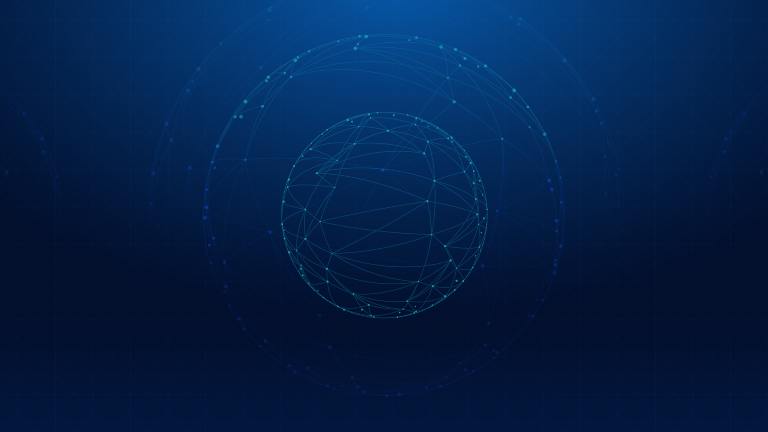
Reproduce this background procedurally as a Shadertoy shader.

```glsl
// Draws nested wireframe globes of linked nodes on a deep blue glow with a faint grid.

float hash(float n) {
    return fract(sin(n * 127.1) * 43758.5);
}

// Jittered spiral point on the unit sphere; flatten below 1 crowds it to the rim.
vec3 node(float i, float count, float seed, float flatten) {
    float h = 1.0 - 2.0 * (i + 0.15 + 0.7 * hash(i + seed)) / count;
    float angle = i * 2.39996 + seed + 0.8 * (hash(i * 1.7 + seed + 9.0) - 0.5);
    float ring = sqrt(max(1.0 - h * h, 0.0));
    return normalize(vec3(ring * cos(angle), h, flatten * ring * sin(angle)));
}

// Screen distance to the great-circle arc from a to b, at surface point s.
float arcDistance(vec3 s, vec3 a, vec3 b) {
    vec3 n = normalize(cross(a, b));
    if (dot(cross(n, a), s) < 0.0 || dot(cross(b, n), s) < 0.0) return 9.0;
    vec2 slope = n.xy - n.z * s.xy / s.z;
    return abs(dot(n, s)) / max(length(slope), 0.001);
}

float stroke(float d, float width, float px) {
    return 1.0 - smoothstep(max(width - px * 0.6, 0.0), width + px * 0.6, d);
}

// Coverage of one globe: x = arcs, y = nodes, z = rim.
vec3 globe(vec2 p, float radius, int count, float seed, float flatten, float dotSize, float px) {
    vec2 q = p / radius;
    float r2 = dot(q, q);
    vec3 cover = vec3(0.0);
    if (r2 > 1.1) return cover;
    vec3 s = vec3(q, sqrt(max(1.0 - r2, 0.0004)));
    float inside = step(r2, 1.0);
    float n = float(count);

    for (int k = 0; k < count; k++) {
        float i = float(k);
        vec3 a = node(i, n, seed, flatten);
        float reach = length(a.xy - q);
        if (reach > 1.2) continue;
        if (a.z > -0.35) {
            float size = dotSize * (0.6 + 0.6 * hash(i + seed + 31.0));
            cover.y = max(cover.y, stroke(reach * radius, size, px));
        }
        // Links to the neighbours along and across the spiral
        for (int e = 0; e < 4; e++) {
            float hop = e == 0 ? 5.0 : (e == 1 ? 8.0 : (e == 2 ? 13.0 : 21.0));
            if (i + hop >= n || hash(i * 3.1 + hop + seed) < 0.15) continue;
            vec3 b = node(i + hop, n, seed, flatten);
            if (max(a.z, b.z) < 0.0 || dot(a, b) < 0.28) continue;
            float d = arcDistance(s, a, b) * radius;
            cover.x = max(cover.x, inside * stroke(d, 0.0006, px));
        }
    }
    cover.z = stroke(abs(sqrt(r2) - 1.0) * radius, 0.0008, px);
    return cover;
}

// Glow falling from the top edge, with a slight lift along the bottom.
vec3 backdrop(vec2 p) {
    float d = length((p - vec2(0.03, 0.55)) * vec2(0.62, 1.0));
    float glow = pow(clamp(1.0 - d / 0.8, 0.0, 1.0), 1.25);
    vec3 col = mix(vec3(0.007, 0.058, 0.175), vec3(0.028, 0.35, 0.67), glow);
    return col + vec3(0.003, 0.032, 0.065) * smoothstep(-0.22, -0.52, p.y);
}

// Square cells crossed by diagonals, with small marks at the corners.
float grid(vec2 p, float px) {
    float cell = 0.0868;
    vec2 u = p / cell + 0.26;
    vec2 f = abs(fract(u) - 0.5) * cell;
    vec2 diagonal = abs(fract(vec2(u.x + u.y, u.x - u.y)) - 0.5) * cell * 0.707;
    float lines = stroke(min(f.x, f.y), 0.0006, px);
    float braces = stroke(min(diagonal.x, diagonal.y), 0.0006, px);
    return lines * 0.6 + braces * 0.45 + stroke(length(f), 0.002, px) * 0.8;
}

void mainImage(out vec4 fragColor, in vec2 fragCoord) {
    vec2 p = (fragCoord - 0.5 * iResolution.xy) / iResolution.y;
    float px = 1.0 / iResolution.y;
    vec3 teal = vec3(0.08, 0.60, 0.72);
    vec3 blue = vec3(0.04, 0.24, 0.70);

    vec3 col = backdrop(p);
    col += vec3(0.008, 0.03, 0.055) * grid(p, px) * mix(0.4, 0.75, smoothstep(0.1, 0.6, abs(p.x)));

    // Dim globes cut off by the left and right edges
    float upper = smoothstep(-0.08, 0.12, p.y);
    vec3 g = globe(vec2(abs(p.x) - 1.135, p.y), 0.39, 48, 4.0, 0.45, 0.004, px);
    col = mix(col, blue, upper * min(0.07 * g.x + 0.25 * g.y + 0.06 * g.z, 1.0));

    // Large faint globe, seen only in the upper half
    g = globe(p - vec2(0.004, 0.002), 0.551, 76, 17.0, 0.35, 0.0042, px);
    vec3 tint = mix(blue, vec3(0.05, 0.42, 0.72), smoothstep(0.05, 0.4, p.y));
    col = mix(col, tint, upper * min(0.09 * g.x + 0.34 * g.y + 0.08 * g.z, 1.0));

    // Middle globe, teal at the top and fading to blue below
    g = globe(p - vec2(0.0, 0.002), 0.418, 110, 41.0, 0.4, 0.0036, px);
    tint = mix(blue, teal, smoothstep(0.06, 0.27, p.y));
    float fade = mix(0.35, 1.0, smoothstep(-0.2, 0.1, p.y));
    col = mix(col, tint, fade * min(0.17 * g.x + 0.7 * g.y + 0.2 * g.z, 1.0));

    // Bright inner globe
    g = globe(p - vec2(0.001, 0.002), 0.238, 120, 73.0, 0.6, 0.0021, px);
    col = mix(col, teal, min(0.24 * g.x + 0.3 * g.z, 1.0));
    col = mix(col, vec3(0.12, 0.70, 0.78), 0.8 * g.y);

    fragColor = vec4(col, 1.0);
}
```
